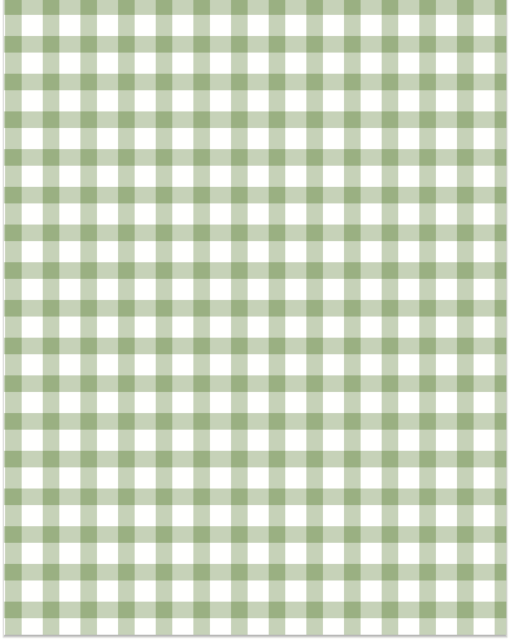
A WebGL 1 fragment shader for this pattern:

```glsl
precision highp float;

uniform vec2 u_resolution;

// Lengths are fractions of the canvas height.
const vec2 PERIOD = vec2(0.05884, 0.05892);
const vec2 FIRST_CENTRE = vec2(0.0209, 0.0470);
const float BAND_WIDTH = 0.0259;

const vec2 SHEET_MIN = vec2(0.0062, 0.0082);
const vec2 SHEET_MAX = vec2(0.7912, 1.0500);
const vec2 SHADOW_OFFSET = vec2(0.0, -0.0030);
const float SHADOW_STRENGTH = 0.30;

const vec3 WHITE = vec3(1.0, 1.0, 0.995);
const vec3 PALE_GREEN = vec3(0.775, 0.822, 0.722);
const vec3 DEEP_GREEN = vec3(0.602, 0.690, 0.508);

// Coverage of evenly spaced bands along one axis.
float bands(float x, float period, float centre, float width, float blur) {
  float offset = (fract((x - centre) / period + 0.5) - 0.5) * period;
  return 1.0 - smoothstep(-blur, blur, abs(offset) - 0.5 * width);
}

// Signed distance to a rectangle given by its corners.
float rectangle(vec2 p, vec2 low, vec2 high) {
  vec2 d = abs(p - 0.5 * (low + high)) - 0.5 * (high - low);
  return length(max(d, 0.0)) + min(max(d.x, d.y), 0.0);
}

// One band gives the pale tint, two crossing bands the deep one.
vec3 gingham(vec2 p, float blur) {
  float warp = bands(p.x, PERIOD.x, FIRST_CENTRE.x, BAND_WIDTH, blur);
  float weft = bands(p.y, PERIOD.y, FIRST_CENTRE.y, BAND_WIDTH, blur);
  vec3 single = mix(WHITE, PALE_GREEN, warp);
  vec3 crossed = mix(PALE_GREEN, DEEP_GREEN, warp);
  return mix(single, crossed, weft);
}

void main() {
  vec2 p = gl_FragCoord.xy / u_resolution.y;
  float blur = 0.75 / u_resolution.y;

  // Soft shadow under the sheet.
  float shadowDistance = rectangle(p - SHADOW_OFFSET, SHEET_MIN, SHEET_MAX);
  float shadow = 1.0 - smoothstep(-0.003, 0.004, shadowDistance);
  vec3 backdrop = WHITE * (1.0 - SHADOW_STRENGTH * shadow);

  // Checked sheet on top.
  float sheetDistance = rectangle(p, SHEET_MIN, SHEET_MAX);
  float sheet = 1.0 - smoothstep(-blur, blur, sheetDistance);
  gl_FragColor = vec4(mix(backdrop, gingham(p, blur), sheet), 1.0);
}
```
